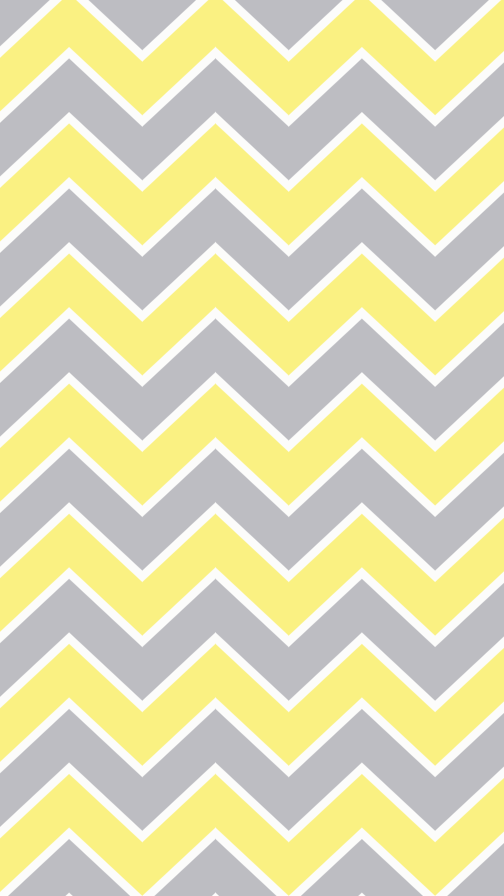
Write a Shadertoy shader that draws this pattern.

```glsl
// Lengths are fractions of the canvas height.
const float ZIGZAG_PERIOD = 0.1634;   // peak to peak
const float ZIGZAG_DROP   = 0.0762;   // peak to trough
const float BAND_HEIGHT   = 0.0726;   // one coloured band, line centre to line centre
const float LINE_HEIGHT   = 0.0128;   // white line, measured vertically
const vec2  PEAK          = vec2(0.0771, 0.8686); // a line peak above a yellow band
const float EDGE_PIXELS   = 0.75;     // half width of the smoothed edge

const vec3 GREY   = vec3(0.74, 0.74, 0.76);
const vec3 YELLOW = vec3(0.98, 0.945, 0.51);
const vec3 WHITE  = vec3(0.99, 0.99, 0.985);

// 0 at each peak, 1 at each trough
float zigzag(float x) {
    float cycle = x / ZIGZAG_PERIOD;
    return 2.0 * abs(cycle - round(cycle));
}

void mainImage(out vec4 fragColor, in vec2 fragCoord) {
    vec2 offset = fragCoord / iResolution.y - PEAK;

    // Position down the stack of bands, following the zigzag
    float band = (-offset.y - ZIGZAG_DROP * zigzag(offset.x)) / BAND_HEIGHT;
    vec3 color = mod(floor(band), 2.0) < 0.5 ? YELLOW : GREY;

    // Mitred white line over each band boundary
    float slope = 2.0 * ZIGZAG_DROP / ZIGZAG_PERIOD;
    float edge = EDGE_PIXELS * length(vec2(1.0, slope)) / iResolution.y;
    float lineDist = abs(band - round(band)) * BAND_HEIGHT - 0.5 * LINE_HEIGHT;
    color = mix(WHITE, color, smoothstep(-edge, edge, lineDist));

    fragColor = vec4(color, 1.0);
}
```
